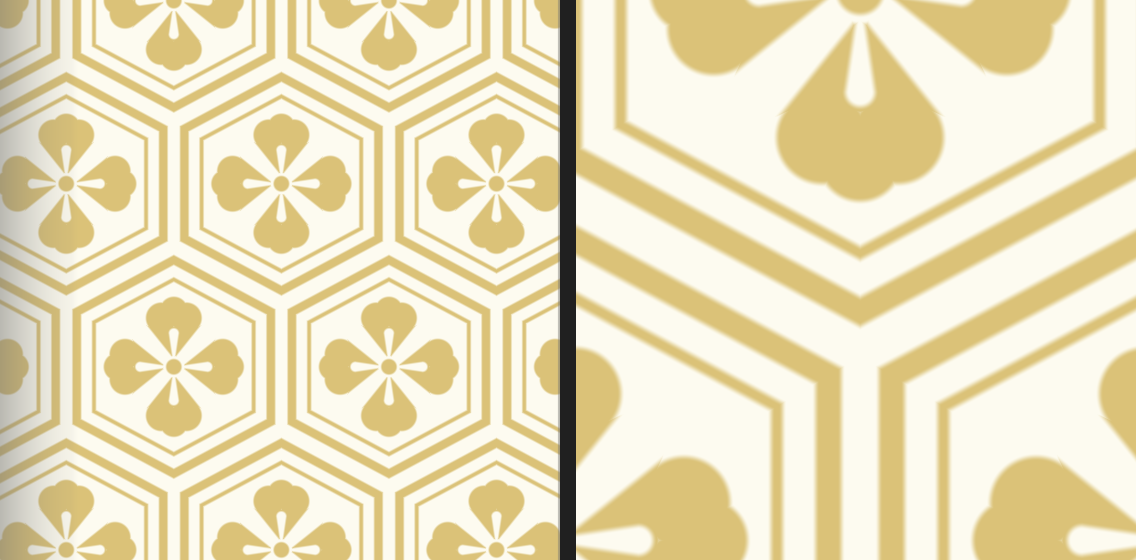
Left, the full canvas; right, a detail of the centre.
Give the GLSL for this pattern, as a three.js fragment shader.

```glsl
varying vec2 vUv;

// Lengths are in tile widths unless noted
const float TILES_ACROSS = 2.603;
const vec2 TILE = vec2(1.0, 1.702);
const vec2 FIRST_CENTER = vec2(0.308, 1.749);
const float SOFTNESS = 0.006;

const vec3 CREAM = vec3(0.992, 0.984, 0.94);
const vec3 GOLD = vec3(0.858, 0.762, 0.472);
const vec3 SHADOW = vec3(0.45, 0.45, 0.44);

float fill(float d) {
  return 1.0 - smoothstep(-SOFTNESS, SOFTNESS, d);
}

float circle(vec2 p, vec2 center, float radius) {
  return length(p - center) - radius;
}

vec2 repeatCentered(vec2 p, vec2 size) {
  return (fract(p / size + 0.5) - 0.5) * size;
}

// Offset from the nearest center of two interleaved grids
vec2 hexCell(vec2 p, vec2 size) {
  vec2 a = repeatCentered(p, size);
  vec2 b = repeatCentered(p - 0.5 * size, size);
  return dot(a, a) < dot(b, b) ? a : b;
}

// Pointed-top hexagon gauge, equal to the half width on its outline
float hexGauge(vec2 p) {
  p = abs(p);
  return max(p.x, dot(p, vec2(0.472, 0.882)) + 0.013);
}

float band(float gauge, float inner, float outer) {
  return fill(max(inner - gauge, gauge - outer));
}

// Upright petal with three lobes, for x >= 0
float petal(vec2 p) {
  float lobes = min(circle(p, vec2(0.058, 0.227), 0.0715),
                    circle(p, vec2(0.0, 0.261), 0.0645));
  float wedge = dot(p - vec2(0.0, 0.037), vec2(0.781, -0.625));
  return min(lobes, max(wedge, p.y - 0.19));
}

// Upright teardrop slit that widens from base to tip
float slit(vec2 p, float base, float tip) {
  float t = clamp((p.y - base) / (tip - base), 0.0, 1.0);
  return circle(p, vec2(0.0, mix(base, tip, t)), mix(0.007, 0.023, t));
}

float flower(vec2 p) {
  float r = length(p);
  p = abs(p);
  p = vec2(min(p.x, p.y), max(p.x, p.y));
  float d = max(petal(p), -slit(p, 0.047, 0.156));
  d = max(d, 0.052 - r);
  return min(d, r - 0.036);
}

// Shade along the left side, in canvas widths
float leftShade(float x) {
  float falloff = pow(max(1.0 - x / 0.14, 0.0), 1.6);
  float fold = 1.0 - smoothstep(0.125, 0.142, x);
  return 0.44 * falloff + 0.05 * fold;
}

void main() {
  vec2 cell = hexCell(vUv * TILES_ACROSS - FIRST_CENTER, TILE);
  float gauge = hexGauge(cell);

  // Double frame and blossom
  float ink = fill(flower(cell));
  ink = max(ink, band(gauge, 0.431, 0.471));
  ink = max(ink, band(gauge, 0.362, 0.380));
  vec3 color = mix(CREAM, GOLD, ink);

  // Left shadow and thin right edge
  color = mix(color, SHADOW, leftShade(vUv.x));
  color = mix(color, SHADOW, 0.5 * smoothstep(0.995, 0.998, vUv.x));
  gl_FragColor = vec4(color, 1.0);
}
```
